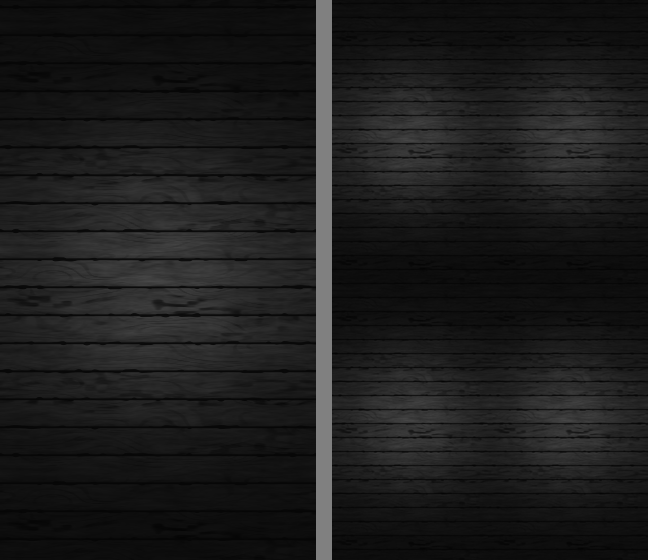
Left, the tile; right, the same tile 2 across and 2 down.
Write a WebGL 2 fragment shader that draws this texture.

```glsl
#version 300 es
precision highp float;
// Twenty dark horizontal wood planks under a soft central glow.
// Grain, growth lines and knots come from value noise that wraps across;
// eight plank variants cycle upwards and the glow is periodic both ways.
uniform vec2 u_resolution;
out vec4 fragColor;

const float TAU = 6.2831853;
const float PLANKS = 20.0;
const float VARIANTS = 8.0;
const float SEAM_OFFSET = 0.74;
const float SEAM_HALF_WIDTH = 0.026;
const vec3 EDGE_COLOR = vec3(0.055);
const vec3 GLOW_COLOR = vec3(0.232);
const vec3 SEAM_COLOR = vec3(0.022);

float hash(vec2 p) {
  return fract(sin(dot(p, vec2(127.1, 311.7))) * 43758.5453);
}

// Value noise whose columns wrap after a whole number of cells
float wrapNoise(vec2 p, float period, float seed) {
  vec2 cell = floor(p);
  vec2 f = fract(p);
  f = f * f * (3.0 - 2.0 * f);
  float x0 = mod(cell.x, period) + seed * 3.7;
  float x1 = mod(cell.x + 1.0, period) + seed * 3.7;
  float y = cell.y + seed * 19.0;
  float low = mix(hash(vec2(x0, y)), hash(vec2(x1, y)), f.x);
  float high = mix(hash(vec2(x0, y + 1.0)), hash(vec2(x1, y + 1.0)), f.x);
  return mix(low, high, f.y);
}

// Noise with a cell count across the canvas and along the plank height
float plankNoise(vec2 p, vec2 cells, float seed) {
  return wrapNoise(p * cells, cells.x, seed);
}

// Fine streaks of several lengths, centred on zero
float grain(vec2 p, float seed) {
  float sum = 0.0;
  float weight = 0.5;
  vec2 cells = vec2(9.0, 6.0);
  for (int i = 0; i < 4; i++) {
    sum += weight * (plankNoise(p, cells, seed + float(i) * 11.0) - 0.5);
    cells *= vec2(2.0, 1.7);
    weight *= 0.8;
  }
  return sum;
}

// Thin contours of a stretched height field, like growth rings
float growthLines(vec2 p, float seed) {
  float height = plankNoise(p, vec2(6.0, 2.0), seed + 5.0) + p.y * 0.7;
  float wave = 0.5 + 0.5 * sin(height * 26.0);
  return smoothstep(0.7, 1.0, wave) * plankNoise(p, vec2(12.0, 3.0), seed + 7.0);
}

// Dark flecks gathered in loose clusters
float knots(vec2 p, float seed) {
  float cluster = smoothstep(0.42, 0.72, plankNoise(p, vec2(7.0, 2.0), seed + 23.0));
  float fleck = plankNoise(p, vec2(28.0, 8.0), seed + 29.0);
  return cluster * smoothstep(0.45, 0.8, fleck);
}

// Brightness that peaks mid-canvas and wraps at every edge
float centralGlow(vec2 uv) {
  vec2 wave = 0.5 - 0.5 * cos(TAU * uv);
  return pow(wave.y, 1.35) * mix(0.5, 1.0, wave.x);
}

void main() {
  vec2 uv = gl_FragCoord.xy / u_resolution;
  float pixel = PLANKS / u_resolution.y;

  // Plank index and position inside it
  float row = uv.y * PLANKS - SEAM_OFFSET;
  float variant = mod(mod(floor(row), PLANKS), VARIANTS);
  float knottiness = 0.5 + 0.5 * cos(variant * TAU / 4.0);
  vec2 p = vec2(uv.x, fract(row));

  // Gently bent wood surface
  vec2 bent = p;
  bent.y += 0.18 * (plankNoise(p, vec2(8.0, 2.0), variant + 41.0) - 0.5);
  float shade = 1.0 + 0.1 * (hash(vec2(variant, 3.0)) - 0.5);
  shade += 0.42 * grain(bent, variant);
  shade -= 0.2 * growthLines(bent, variant);
  shade -= 0.45 * mix(0.15, 1.0, knottiness) * knots(bent, variant);
  vec3 color = mix(EDGE_COLOR, GLOW_COLOR, centralGlow(uv)) * shade;

  // Worn edge, soft shadow and dark seam
  float fromSeam = min(p.y, 1.0 - p.y);
  float wear = plankNoise(p, vec2(40.0, 2.0), variant + 53.0);
  float chipped = SEAM_HALF_WIDTH + 0.05 * smoothstep(0.6, 1.0, wear);
  color *= 1.0 - 0.3 * exp(-fromSeam * 16.0);
  color *= 1.0 + 0.12 * smoothstep(0.86, 0.94, p.y);
  float seam = 1.0 - smoothstep(chipped - 0.5 * pixel, chipped + 0.8 * pixel, fromSeam);
  color = mix(color, SEAM_COLOR, 0.85 * seam);

  fragColor = vec4(color, 1.0);
}
```
